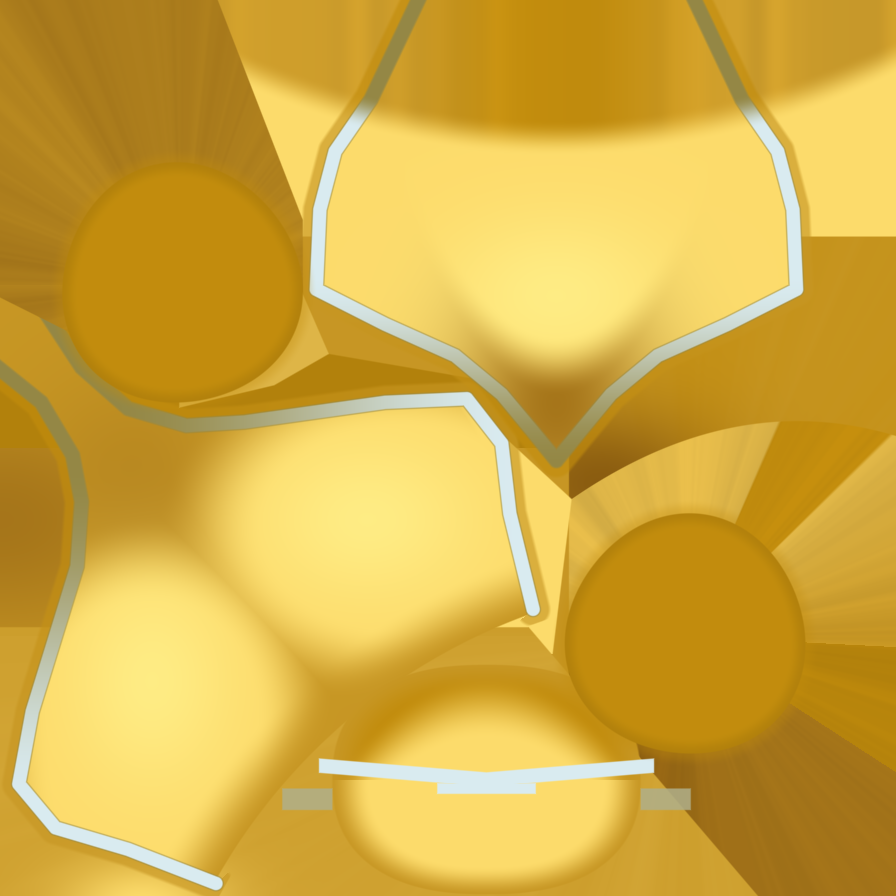
Write a Shadertoy shader that draws this background.

```glsl
const vec3 GOLD = vec3(.78, .59, .14), DEEP = vec3(.76, .55, .05);
const vec3 BROWN = vec3(.65, .46, .1), DARK = vec3(.53, .35, .06);
const vec3 SAND = vec3(.87, .71, .28), YELLOW = vec3(.99, .86, .42);
const vec3 CREAM = vec3(1, .94, .54), OLIVE = vec3(.58, .53, .27);
const vec3 ICE = vec3(.85, .92, .94);

float hash(float n) {
  n = fract(n * .1031);
  n *= n + 33.33;
  return fract(n * (n + n));
}

float noise(float x) {
  return mix(hash(floor(x)), hash(floor(x) + 1.), smoothstep(0., 1., fract(x)));
}

// Streaks fanning out from a centre
float rays(vec2 q, float seed) {
  float a = atan(q.y, q.x) + 4.;
  return .6 * noise(a * 5. + seed) + .25 * noise(a * 17. + seed) + .15 * noise(a * 55. + seed);
}

float fill(float d) {
  float px = 1. / iResolution.y;
  return smoothstep(-px, px, d);
}

float bell(vec2 q, vec2 size) {
  q /= size;
  return exp(-dot(q, q));
}

// Signed distance to a line, positive on its left
float side(vec2 p, vec2 a, vec2 b) {
  vec2 d = normalize(b - a);
  return d.x * (p.y - a.y) - d.y * (p.x - a.x);
}

// Distance to an open chain, positive where a ray to the right crosses it oddly
float chain(vec2 p, float v[20]) {
  float d = 9., s = -1.;
  for (int i = 0; i < 18; i += 2) {
    vec2 a = vec2(v[i], v[i + 1]), e = vec2(v[i + 2], v[i + 3]) - a, q = p - a;
    d = min(d, length(q - e * clamp(dot(q, e) / dot(e, e), 0., 1.)));
    if ((a.y > p.y) != (v[i + 3] > p.y) && q.x < q.y * e.x / e.y) s = -s;
  }
  return d * s;
}

// Ribbon with a gold border on its outer side
vec3 ribbon(vec3 col, float d, float light) {
  col = mix(col, mix(DEEP, GOLD, light), .65 * smoothstep(-.021, -.016, d) * fill(-d));
  col = mix(col, OLIVE, .6 * fill(.0088 - abs(d)));
  return mix(col, mix(OLIVE, ICE, light), fill(.0075 - abs(d)));
}

vec3 disc(vec3 col, vec2 q, float phase) {
  float d = .134 + .0034 * cos(3. * atan(q.y, q.x) + phase) - length(q);
  col = mix(col, DEEP, .35 * smoothstep(-.016, 0., d));
  return mix(col, DEEP * mix(.92, 1., smoothstep(0., .018, d)), fill(d));
}

// Facets around the right disc and between the bodies
vec3 backdrop(vec2 p, vec2 q) {
  float a = degrees(atan(q.y, q.x)), r = rays(q, 7.), x = p.x - .89;
  vec3 col = mix(GOLD, DEEP, r * .7);
  col = mix(col, DARK, .95 * bell(p - vec2(.67, .46), vec2(.13, .08)));
  vec3 fan = mix(DARK, BROWN, smoothstep(-130., -60., a));
  fan = mix(fan, DEEP * .93, step(-33., a));
  fan = mix(fan, mix(GOLD, SAND, clamp(a / 45., 0., 1.)), step(-3., a));
  fan = mix(fan, DEEP, smoothstep(44., 45., a));
  fan = mix(fan, SAND, smoothstep(66., 67., a));
  col = mix(col, fan * (.92 + .16 * r), fill(.53 - 1.37 * x * x - p.y));
  float left = fill(.635 - p.x);
  col = mix(col, mix(GOLD, BROWN, bell(p - vec2(0, .42), vec2(.2, .13))), left);
  float seam = side(p, vec2(.56, .572), vec2(.367, .605));
  col = mix(col, DEEP * .92, left * fill(seam) * step(.5, p.y));
  vec2 corner = vec2(.638, .443);
  float bridge = min(side(p, vec2(.618, .28), corner), side(p, corner, vec2(.56, .515)));
  col = mix(col, YELLOW, fill(min(bridge, p.x - .53)) * step(.27, p.y));
  float under = min(side(p, vec2(.846, 0), vec2(.602, .286)), .3 - p.y);
  col = mix(col, mix(GOLD, SAND, .15 + .4 * r), fill(under));
  return mix(col, YELLOW, bell(p - vec2(.16, -.01), vec2(.09, .05)));
}

vec3 lowerBody(vec3 col, vec2 p) {
  float a = chain(p, float[20](.241, .014, .143, .052, .062, .076, .021, .125, .036, .206,
    .086, .368, .091, .44, .081, .492, .046, .551, -.026, .609));
  float b = chain(p, float[20](.036, .674, .091, .59, .143, .544, .208, .525, .273, .529,
    .43, .551, .521, .555, .56, .505, .569, .427, .595, .32));
  bool chord = abs(p.y - .167) < .153 && side(p, vec2(.241, .014), vec2(.595, .32)) > 0.;
  float d = min(abs(a), abs(b)) * sign(a * b) * (chord ? 1. : -1.);
  float arc = length(p - vec2(.816, -.306)) - .66;
  // Two rounded lobes with a shaded crease between them
  float u = length((p - vec2(.45, .41)) / vec2(.22, .16));
  float w = length((p - vec2(.17, .2)) / vec2(.165, p.y < .2 ? .4 : .18));
  float lobes = max(1. - smoothstep(.7, 1.25, min(u, w)), smoothstep(.46, .54, p.x));
  vec3 skin = mix(mix(GOLD, BROWN, .45 * bell(p - vec2(.15, .46), vec2(.12))), YELLOW, lobes);
  float shine = max(bell(p - vec2(.41, .42), vec2(.12, .09)), bell(p - vec2(.17, .24), vec2(.09, .12)));
  skin = mix(GOLD, mix(skin, CREAM, .8 * shine), smoothstep(-.005, .065, arc));
  col = mix(col, skin, fill(min(d, arc)));
  float light = max(smoothstep(.12, .58, p.x), 1. - smoothstep(.1, .48, p.y));
  return mix(col, ribbon(col, d, light), fill(arc + .012));
}

vec3 upperBody(vec3 col, vec2 p) {
  vec2 q = vec2(abs(p.x - .621), p.y);
  float x = q.x * q.x, d = chain(q, float[20](.148, 1.013, .207, .889, .247, .831, .264, .766,
    .268, .677, .191, .638, .113, .603, .061, .56, .026, .518, 0., .486));
  float below = smoothstep(-.012, .028, .854 + .63 * x - p.y);
  vec3 top = mix(DEEP, GOLD + .03, smoothstep(.02, .2, q.x)) * (.96 + .08 * noise(p.x * 45.));
  vec3 skin = mix(YELLOW, CREAM, .8 * bell(q - vec2(0, .67), vec2(.13, .09)));
  float fold = smoothstep(-.012, .055, .613 + 7. * x - p.y);
  skin = mix(skin, BROWN, fold * bell(q - vec2(0, .55), vec2(.11, .15)));
  col = mix(col, mix(top, skin, below), fill(max(d, p.y - .736)));
  return ribbon(col, d, below * smoothstep(.48, .69, p.y));
}

// Dark facet at the upper left with a light wedge under it
vec3 facets(vec3 col, vec2 p, vec2 q) {
  float d = min(.63 - .387 * p.y, .338) - p.x;
  d = min(d, p.y - max(.668 - .5 * p.x, .62));
  col = mix(col, mix(BROWN * .94, GOLD, .7 * rays(q, 3.) + .3 * p.x), fill(d));
  vec2 tip = vec2(.367, .605), foot = vec2(.306, .57);
  float wedge = min(side(p, tip, vec2(.33, .69)), side(p, vec2(.2, .545), foot));
  wedge = min(min(wedge, side(p, foot, tip)), min(p.x - .2, .69 - p.y));
  return mix(col, SAND, fill(wedge));
}

vec3 bun(vec3 col, vec2 q) {
  vec2 n = pow(abs(q) / vec2(.172, .128), vec2(2.4));
  float e = pow(n.x + n.y, 1. / 2.4), x = abs(q.x);
  float cap = smoothstep(-.035, .04, q.y - .08 + 4. * x * x * step(0., q.y));
  vec3 face = mix(mix(YELLOW, DEEP, cap), GOLD, smoothstep(.75, 1.02, e));
  col = mix(col, face, fill(.13 - .13 * e));
  // Side stubs, then the bright band and its thicker middle
  float stub = min(.012 - abs(q.y + .022), .028 - abs(x - .2));
  col = mix(col, mix(OLIVE, ICE, .4), .85 * fill(stub));
  float band = min(.008 - abs(q.y - .083 * x), .187 - x);
  band = max(band, min(.006 - abs(q.y + .01), .055 - x));
  return mix(col, ICE, fill(band));
}

void mainImage(out vec4 fragColor, in vec2 fragCoord) {
  vec2 p = fragCoord / iResolution.xy;
  vec2 q = p - vec2(.202, .682), r = p - vec2(.766, .29);
  vec3 col = lowerBody(backdrop(p, r), p);
  col = upperBody(bun(col, p - vec2(.543, .13)), p);
  col = disc(facets(col, p, q), q, 1.);
  fragColor = vec4(disc(col, r, 2.), 1);
}
```
